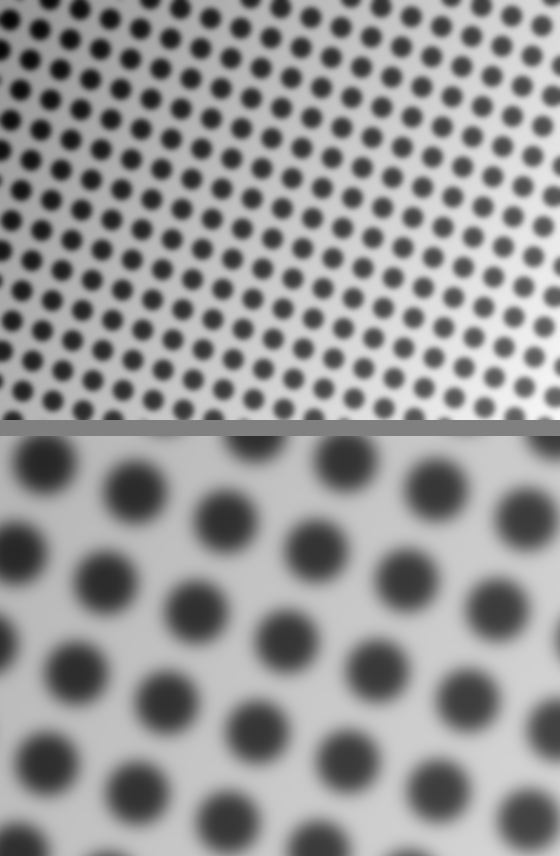
Top, the full canvas; bottom, a detail of the centre.
A WebGL 1 fragment shader for this pattern:

```glsl
precision highp float;

// Soft-focus grid of round dark dots, tilted, under light that grows to the lower right.

uniform vec2 u_resolution;

// Lengths are in canvas heights, except where given in pitches.
const float PITCH       = 0.07557;              // distance between dot centres
const float TILT        = 0.314159;             // clockwise grid rotation, radians
const vec2  ANCHOR      = vec2(0.6705, 0.7425); // centre of one dot
const float DOT_RADIUS  = 0.325;                // in pitches
const float EDGE_SOFT   = 0.07;                 // half width of the dot edge, in pitches
const float BLUR_SIGMA  = 0.085;                // focus blur, in pitches
const float TAP_STEP    = 0.8;                  // blur tap spacing, in sigmas

const float PAPER_LEVEL = 0.58;                 // paper grey at the top left
const float INK_DEPTH   = 0.57;                 // how much darker the dots are
const vec2  LIGHT_SLOPE = vec2(0.27, 0.12);     // brightening rightward and downward

// Dot coverage, 1 inside a dot, 0 on the paper.
float dotGrid(vec2 p) {
  float c = cos(TILT);
  float s = sin(TILT);
  vec2 fromAnchor = p - ANCHOR;
  vec2 grid = vec2(dot(fromAnchor, vec2(c, -s)), dot(fromAnchor, vec2(s, c))) / PITCH;
  float radius = length(fract(grid + 0.5) - 0.5);
  return 1.0 - smoothstep(DOT_RADIUS - EDGE_SOFT, DOT_RADIUS + EDGE_SOFT, radius);
}

// Gaussian blur of the grid; taps past the border repeat the border.
float blurredDots(vec2 p, vec2 canvas) {
  float sum = 0.0;
  float total = 0.0;
  for (int j = -3; j <= 3; j++) {
    for (int i = -3; i <= 3; i++) {
      vec2 tap = vec2(float(i), float(j)) * TAP_STEP;
      float weight = exp(-0.5 * dot(tap, tap));
      vec2 at = clamp(p + tap * BLUR_SIGMA * PITCH, vec2(0.0), canvas);
      sum += weight * dotGrid(at);
      total += weight;
    }
  }
  return sum / total;
}

void main() {
  vec2 uv = gl_FragCoord.xy / u_resolution;
  vec2 canvas = vec2(u_resolution.x / u_resolution.y, 1.0);

  // The light adds equally to paper and dots.
  float light = dot(LIGHT_SLOPE, vec2(uv.x, 1.0 - uv.y));
  float grey = PAPER_LEVEL + light - INK_DEPTH * blurredDots(uv * canvas, canvas);

  gl_FragColor = vec4(vec3(clamp(grey, 0.0, 1.0)), 1.0);
}
```
